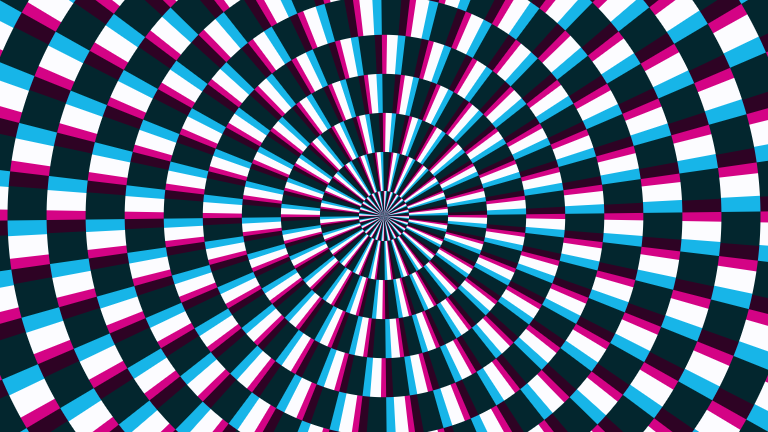
Write a Shadertoy shader that draws this background.

```glsl
// Concentric rings of radial wedges, a polar checkerboard with tinted sides.
// Each wedge period is a run of five colour bands in angle; every other ring
// is turned by half a period. Bands are box filtered for smooth edges.

#define SECTORS     24.0    // wedge periods per turn
#define TURN        0.0019  // rotation of the pattern, in turns
#define HUB_RADIUS  0.0579  // radius of the central disc, canvas heights
#define RING_WIDTH  0.0904  // width of each ring, canvas heights
#define CYAN_END    0.16    // band ends, as fractions of one period
#define WHITE_END   0.39
#define MAGENTA_END 0.50
#define PLUM_END    0.65

const float TAU = 6.2831853;
const vec3 CYAN    = vec3(0.09, 0.71, 0.91);
const vec3 WHITE   = vec3(0.99, 0.99, 1.00);
const vec3 MAGENTA = vec3(0.83, 0.01, 0.52);
const vec3 PLUM    = vec3(0.18, 0.01, 0.14);
const vec3 TEAL    = vec3(0.01, 0.15, 0.18);

// Integral of a unit-period pulse that is on while fract(x) < duty.
float pulseIntegral(float x, float duty) {
    return floor(x) * duty + min(fract(x), duty);
}

// Share of the pulse covered by a footprint of the given width.
float pulse(float x, float duty, float width) {
    return (pulseIntegral(x + 0.5 * width, duty)
          - pulseIntegral(x - 0.5 * width, duty)) / width;
}

// Colour bands along one wedge period, averaged over the footprint.
vec3 wedgeColor(float phase, float width) {
    float toCyan    = pulse(phase, CYAN_END, width);
    float toWhite   = pulse(phase, WHITE_END, width);
    float toMagenta = pulse(phase, MAGENTA_END, width);
    float toPlum    = pulse(phase, PLUM_END, width);
    return CYAN * toCyan
         + WHITE * (toWhite - toCyan)
         + MAGENTA * (toMagenta - toWhite)
         + PLUM * (toPlum - toMagenta)
         + TEAL * (1.0 - toPlum);
}

void mainImage(out vec4 fragColor, in vec2 fragCoord) {
    // Polar coordinates about the canvas centre
    float pixel = 1.0 / iResolution.y;
    vec2 p = (fragCoord - 0.5 * iResolution.xy) * pixel;
    float radius = max(length(p), 0.25 * pixel);
    float angle = atan(p.y, p.x + 1e-6) / TAU;

    // Wedges, with the pixel footprint widening toward the centre
    float phase = (angle - TURN) * SECTORS;
    float phaseWidth = pixel * SECTORS / (TAU * radius);
    vec3 oddRing  = wedgeColor(phase, phaseWidth);
    vec3 evenRing = wedgeColor(phase + 0.5, phaseWidth);

    // Alternate the two sets from ring to ring
    float ringPair = (radius - HUB_RADIUS) / (2.0 * RING_WIDTH);
    float isOdd = pulse(ringPair, 0.5, pixel / (2.0 * RING_WIDTH));
    fragColor = vec4(mix(evenRing, oddRing, isOdd), 1.0);
}
```
